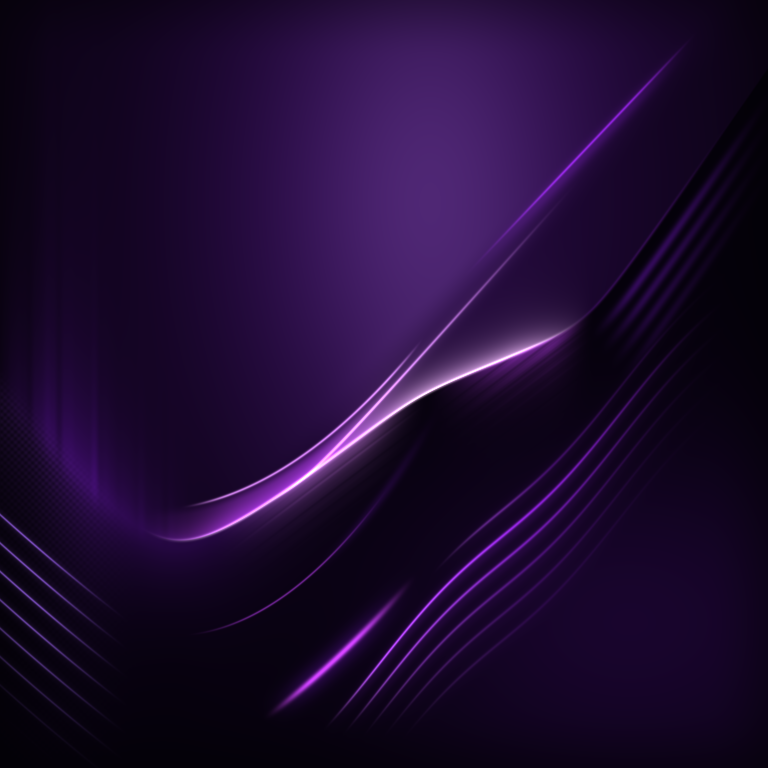
Give the GLSL for this background, as a WebGL 1 fragment shader.

```glsl
precision highp float;
uniform vec2 u_resolution;

const vec3 ABYSS = vec3(0.016, 0.003, 0.038);
const vec3 NIGHT = vec3(0.032, 0.008, 0.060);
const vec3 VIOLET = vec3(0.175, 0.035, 0.30);
const vec3 MIST = vec3(0.11, 0.11, 0.11);
const vec3 ORCHID = vec3(0.60, 0.20, 0.76);
const vec3 NEON = vec3(0.44, 0.10, 0.66);
const vec3 PALE = vec3(0.90, 0.76, 0.86);
const vec3 STEEL = vec3(0.46, 0.30, 0.70);
const vec2 HALO_CENTER = vec2(0.56, 0.74);
const vec2 HALO_SIZE = vec2(0.34, 0.50);
const vec2 CORE_SIZE = vec2(0.17, 0.32);
const float LINE_GAP = 0.034;
const float STRIPE_GAP = 0.037;

float hash(float n) { return fract(sin(n * 127.1) * 4375.85); }

float noise(float x) {
  float f = fract(x);
  return mix(hash(floor(x)), hash(floor(x) + 1.0), f * f * (3.0 - 2.0 * f));
}

// Smooth ramp: zero before the bend, slope one after it
float hinge(float d, float w) { return 0.5 * (d + sqrt(d * d + w * w)); }

// Fades in from a to b and out from c to d
float span(float x, float a, float b, float c, float d) {
  return smoothstep(a, b, x) * (1.0 - smoothstep(c, d, x));
}

float stroke(float d, float width) {
  float w = max(width, 0.8 / u_resolution.y);
  return exp(-d * d / (w * w));
}

float blob(vec2 p, vec2 center, vec2 size) {
  vec2 q = (p - center) / size;
  return exp(-dot(q, q));
}

// Signed distance to a parabola rising from its start
float arc(vec2 p, vec2 start, float slope, float bend) {
  vec2 q = p - start;
  float s = slope + 2.0 * bend * q.x;
  return (q.y - (slope + bend * q.x) * q.x) / sqrt(1.0 + s * s);
}

float ridgeHeight(float x) {
  return 0.479 - 1.18 * x + 1.98 * hinge(x - 0.219, 0.078)
    - 0.42 * hinge(x - 0.545, 0.05) + 1.07 * hinge(x - 0.765, 0.04);
}

void main() {
  vec2 p = gl_FragCoord.xy / u_resolution;
  float px = 1.0 / u_resolution.y;
  float height = ridgeHeight(p.x);
  float slope = (ridgeHeight(p.x + 0.002) - height) / 0.002;
  float ridge = (p.y - height) / sqrt(1.0 + slope * slope);
  float over = max(ridge, 0.0);
  float under = max(-ridge, 0.0);
  float rays = noise((p.y - 0.75 * p.x) * 280.0);

  // Halo above the ridge, shaded beyond the diagonal beam
  float beam = (p.y - 0.948 - 1.05 * (p.x - 0.898)) * 0.69;
  float shade = smoothstep(-0.05, 0.02, beam);
  vec3 sky = NIGHT + VIOLET * blob(p, HALO_CENTER, HALO_SIZE) * mix(0.58, 0.95, shade);
  sky += MIST * blob(p, HALO_CENTER, CORE_SIZE) * mix(0.08, 1.0, shade);

  // Vertical curtain over the left slope
  float curtain = span(p.x, -0.05, 0.10, 0.13, 0.28) * exp(-over / 0.07);
  curtain += 0.15 * span(p.x, 0.04, 0.07, 0.10, 0.16) * exp(-over / 0.20);
  sky += VIOLET * curtain * (0.6 + 0.6 * noise(p.x * 130.0));

  // Deep ground with haze, valley light and woven left slope
  vec3 ground = ABYSS + VIOLET * 0.46 * blob(p, vec2(0.82, 0.19), vec2(0.33, 0.24));
  ground += VIOLET * 0.85 * span(p.x, 0.03, 0.13, 0.20, 0.52) * exp(-under / 0.06);
  float weave = sin(p.x * 700.0) * sin(p.y * 700.0);
  ground += vec3(0.14, 0.06, 0.21) * (1.0 - smoothstep(0.05, 0.19, p.x))
    * exp(-under / 0.08) * (0.8 + 0.3 * weave);
  float edge = mix(0.025, 1.2 * px, smoothstep(0.16, 0.30, p.x));
  vec3 color = mix(ground, sky, smoothstep(-edge, edge, ridge));

  // Light pooled between the upper arc and the ridge
  float upper = arc(p, vec2(0.241, 0.340), 0.174, 1.716);
  float above = smoothstep(-px, px, ridge);
  float lit = span(p.x, 0.18, 0.32, 0.66, 0.775);
  float warm = smoothstep(0.40, 0.56, p.x);
  float inside = mix(1.0 - smoothstep(-0.012, 0.006, upper), 1.0, warm);
  color += mix(ORCHID, PALE, warm) * lit * inside * above
    * (0.72 * exp(-over / mix(0.026, 0.015, warm)) + mix(0.22, 0.10, warm) * exp(-over / 0.045));

  // Fanned rays beneath the ridge
  float fan = span(p.x, 0.27, 0.42, 0.46, 0.56);
  color += mix(ORCHID, PALE, 0.45) * fan * (1.0 - above)
    * exp(-under / 0.017) * (0.55 + 0.5 * rays);
  float veil = span(p.x, 0.55, 0.68, 0.71, 0.775);
  color += ORCHID * 0.75 * veil * (1.0 - above) * exp(-under / 0.026) * (0.7 + 0.4 * rays);
  color += PALE * 0.65 * lit * stroke(ridge, 0.0022);
  color += NEON * 0.25 * span(p.x, 0.74, 0.78, 0.84, 0.96) * stroke(ridge, 0.002);

  // Fine arcs and diagonal beam
  float bright = (p.y - 0.351 - 0.4 * (p.x - 0.385)
    - 0.72 * hinge(p.x - 0.385, 0.05)) * mix(0.88, 0.67, smoothstep(0.34, 0.44, p.x));
  float brightFade = span(p.x, 0.34, 0.43, 0.46, 0.76);
  color += mix(ORCHID, PALE, 0.6) * brightFade
    * (0.9 * stroke(bright, 0.0018) + 0.10 * stroke(bright, 0.008));
  color += mix(ORCHID, PALE, 0.6) * 0.85 * span(p.x, 0.235, 0.30, 0.50, 0.552) * stroke(upper, 0.0017);
  float lower = arc(p, vec2(0.241, 0.173), 0.084, 2.42);
  color += ORCHID * 0.6 * span(p.x, 0.24, 0.35, 0.40, 0.51) * stroke(lower, 0.0014);
  color += VIOLET * 0.4 * span(p.x, 0.40, 0.48, 0.50, 0.58) * stroke(lower, 0.006);
  float beamFade = span(p.x, 0.60, 0.75, 0.81, 0.91);
  color += NEON * beamFade * (0.75 * stroke(beam, 0.0017) + 0.25 * stroke(beam + 0.004, 0.009));

  // Rising family of rippled lines
  float ripple = p.y - 0.089 - 1.04 * (p.x - 0.449) - 0.011 * cos(20.0 * (p.x - 0.573));
  for (int i = -1; i < 5; i++) {
    float n = float(i);
    float d = (ripple + n * LINE_GAP) * 0.69;
    float start = i < 0 ? 0.56 : 0.42 + 0.025 * n;
    float strength = i < 0 ? 0.4 : 0.95 / (1.0 + 0.35 * n * n);
    float fade = span(p.x, start, start + 0.09, 0.66, 0.95);
    color += NEON * strength * fade * (stroke(d, 0.0019) + 0.22 * stroke(d + 0.003, 0.008));
    color += PALE * 0.25 * strength * span(p.x, start, start + 0.06, start + 0.08, 0.72) * stroke(d, 0.0015);
  }

  // Soft bands below the right rise
  for (int i = 1; i < 5; i++) {
    float n = float(i);
    float d = ridge + 0.004 + 0.019 * n;
    float fade = span(p.x, 0.755 + 0.012 * n, 0.82 + 0.012 * n, 0.85, 1.02);
    color += VIOLET * fade * (1.2 - 0.2 * n) * stroke(d, 0.0055);
  }

  // Short glowing blade
  vec2 q = p - vec2(0.447, 0.154);
  float along = dot(q, vec2(0.724, 0.690));
  float across = dot(q, vec2(-0.690, 0.724)) - 0.4 * along * along + 0.002;
  float blade = span(along, -0.14, -0.05, 0.0, 0.14);
  color += vec3(0.70, 0.24, 0.78) * blade * stroke(across, 0.0040);
  color += VIOLET * 0.7 * blade * stroke(across, 0.016);

  // Parallel stripes descending in the left corner
  float stripe = p.y + 0.90 * p.x - 0.4 * p.x * p.x - 0.330;
  float stripeDist = (fract(stripe / STRIPE_GAP + 0.5) - 0.5) * STRIPE_GAP * 0.75;
  float stripeFade = (1.0 - smoothstep(0.01, 0.17, p.x)) * span(stripe, -0.27, -0.06, 0.005, 0.02);
  color += STEEL * stripeFade * (stroke(stripeDist, 0.0014) + 0.12 * stroke(stripeDist, 0.006));

  // Darkened borders
  vec2 border = smoothstep(vec2(-0.06), vec2(0.08), min(p, 1.0 - p));
  color *= mix(0.55, 1.0, border.x * border.y);
  gl_FragColor = vec4(min(color, 1.0), 1.0);
}
```
